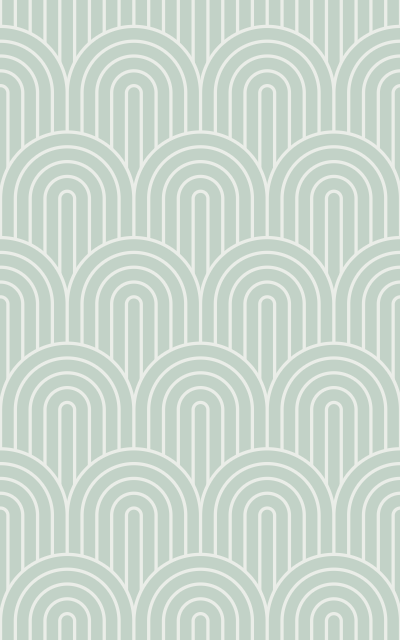
This pattern is drawn by a WebGL 2 fragment shader. Its source:

```glsl
#version 300 es
precision highp float;
// Overlapping rows of round-topped arches, each made of five evenly spaced
// concentric lines with straight legs. Every row is shifted by half an arch
// and covers the legs of the row above it; lengths are in arch widths.

uniform vec2 u_resolution;
out vec4 outColor;

const float ARCHES_ACROSS = 3.0;
const float ROW_PITCH = 0.792;            // height from one row to the next
const vec2 FIRST_CENTER = vec2(0.504, 0.142); // arch centre in the lowest full row
const float LINES_PER_WIDTH = 9.0;        // line spacing is 1/9 of an arch
const float LINE_WIDTH = 0.0245;
const float ARCH_RADIUS = 0.5;
const vec3 SAGE = vec3(0.762, 0.823, 0.780);
const vec3 CREAM = vec3(0.918, 0.931, 0.908);

// Antialiased fill: 1 inside (negative distance), 0 outside
float fill(float dist, float pixel) {
    return clamp(0.5 - dist / pixel, 0.0, 1.0);
}

// Position relative to the nearest arch centre of a row
vec2 archLocal(vec2 p, float row) {
    vec2 q = p - FIRST_CENTER - vec2(0.5 * mod(row, 2.0), row * ROW_PITCH);
    q.x = fract(q.x + 0.5) - 0.5;
    return q;
}

// Radius above the centre, horizontal offset along the legs below it
float archRadius(vec2 q) {
    return length(vec2(q.x, max(q.y, 0.0)));
}

// Concentric lines; the clamp keeps the outer half of the rim solid
float archLines(float radius, float pixel) {
    float phase = fract(min(radius, ARCH_RADIUS) * LINES_PER_WIDTH);
    float dist = abs(phase - 0.5) / LINES_PER_WIDTH;
    return fill(dist - 0.5 * LINE_WIDTH, pixel);
}

void main() {
    float pixel = ARCHES_ACROSS / u_resolution.x;
    vec2 p = gl_FragCoord.xy * pixel;

    // The back row shows its legs here, the row below shows its round tops
    float backRow = ceil((p.y - FIRST_CENTER.y) / ROW_PITCH);
    float backRadius = archRadius(archLocal(p, backRow));
    float frontRadius = archRadius(archLocal(p, backRow - 1.0));

    // Front arches hide the legs behind them
    float cover = fill(frontRadius - ARCH_RADIUS - 0.5 * LINE_WIDTH, pixel);
    float ink = mix(archLines(backRadius, pixel), archLines(frontRadius, pixel), cover);

    outColor = vec4(mix(SAGE, CREAM, ink), 1.0);
}
```
